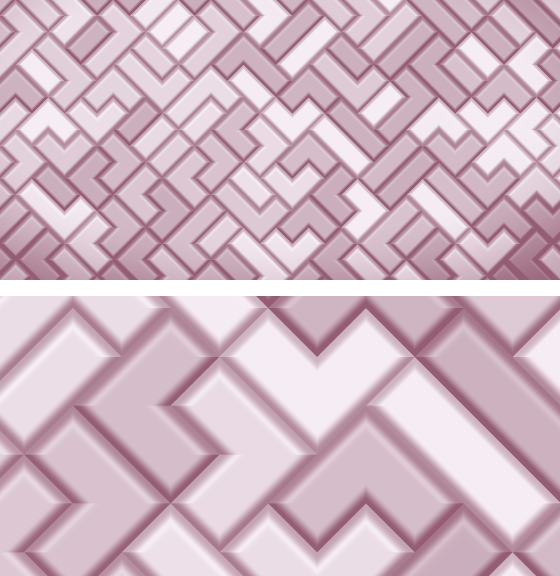
Top: the whole. Bottom: its middle third, enlarged.
Reproduce this pattern procedurally as a Shadertoy shader.

```glsl
// Bevelled tiles of two to four cells on a square grid turned by 45 degrees.
// A herringbone of 2x3 blocks is split at random into bars and L shapes;
// the distance to each tile's outline gives its mitred, top-lit bevel.

const float CELLS = 8.6;                    // cell diagonals per canvas height
const vec2  GRID_SHIFT = vec2(0.09, 0.13);
const float BEVEL = 0.21;                   // bevel width, in cells
const float GROOVE = 0.03;                  // flat bottom of the bevel, in cells
const float LOWER_SHADE = 0.68;             // darkening of downward bevels
const float UPPER_SHADE = 0.40;             // darkening of upward bevels
const float RIM_LIGHT = 0.13;               // glint on the upper face edges
const float FACE_LOW = 0.57;                // darkest face tone
const float FACE_HIGH = 1.0;                // lightest face tone
const float CORNER_SHADE = 0.50;
const vec3  PLUM = vec3(0.58, 0.365, 0.455);
const vec3  BLUSH = vec3(0.96, 0.925, 0.955);
const int   SAMPLES = 3;                    // supersampling per axis

float hash(vec3 p) {
    p = fract(p * vec3(0.1031, 0.1137, 0.0973));
    p += dot(p, p.yzx + 33.33);
    return fract((p.x + p.y) * p.z);
}

// Identity of the tile covering a cell: block origin and part number.
vec3 tileAt(vec2 cell) {
    // The herringbone repeats every 12 cells along this index.
    float s = mod(cell.x + 5.0 * cell.y, 12.0);
    bool tall = (s > 2.5 && s < 4.5) || s > 7.5;
    vec2 local = s < 2.5 ? vec2(s, 0.0)
               : s < 4.5 ? vec2(s - 3.0, 1.0)
               : s < 7.5 ? vec2(s - 5.0, 1.0)
               : s < 9.5 ? vec2(s - 8.0, 2.0)
                         : vec2(s - 10.0, 0.0);
    vec2 origin = cell - local;

    // Position along and across the block, randomly mirrored.
    vec2 q = tall ? local.yx : local;
    if (hash(vec3(origin, 11.0)) < 0.5) q.x = 2.0 - q.x;
    if (hash(vec3(origin, 23.0)) < 0.5) q.y = 1.0 - q.y;

    // Split: long L and bar, two short Ls, two long bars, or three short bars.
    float kind = hash(vec3(origin, 37.0));
    float part = kind < 0.45 ? step(q.x, 1.5) * step(q.y, 0.5)
               : kind < 0.82 ? step(1.5, q.x + 0.6 * q.y)
               : kind < 0.93 ? q.y
                             : q.x;
    return vec3(origin, part);
}

// Tone from 0 (plum) to 1 (blush) at a grid position.
float tileTone(vec2 g) {
    vec2 cell = floor(g);
    vec3 tile = tileAt(cell);

    // Nearest foreign cell; square distance keeps the corners mitred.
    float edge = 1.0;
    float facing = 0.0;
    for (int y = -1; y <= 1; y++)
    for (int x = -1; x <= 1; x++) {
        vec2 other = cell + vec2(x, y);
        if (tileAt(other) == tile) continue;
        vec2 toCell = other + 0.5 - g;
        vec2 gap = max(abs(toCell) - 0.5, 0.0);
        float dist = max(gap.x, gap.y);
        if (dist < edge) {
            edge = dist;
            facing = gap.x > gap.y ? sign(toCell.x) : sign(toCell.y);
        }
    }

    // Spread the face tones towards both ends of their range.
    float pick = smoothstep(0.05, 0.85, hash(tile + 71.0));
    float face = mix(FACE_LOW, FACE_HIGH, pick);
    float slope = 1.0 - smoothstep(GROOVE, BEVEL, edge);
    if (facing < 0.0) return face - LOWER_SHADE * slope;
    float rim = (edge - 0.85 * BEVEL) / (0.28 * BEVEL);
    return face - UPPER_SHADE * slope + RIM_LIGHT * exp(-rim * rim);
}

void mainImage(out vec4 fragColor, in vec2 fragCoord) {
    // Average the tiles over the pixel.
    float tone = 0.0;
    for (int j = 0; j < SAMPLES; j++)
    for (int i = 0; i < SAMPLES; i++) {
        vec2 jitter = (vec2(i, j) + 0.5) / float(SAMPLES) - 0.5;
        vec2 p = (fragCoord + jitter) / iResolution.y;
        tone += tileTone(vec2(p.x + p.y, p.y - p.x) * CELLS - GRID_SHIFT);
    }
    tone /= float(SAMPLES * SAMPLES);

    // Shade the corners, most of all the lower ones.
    vec2 fromCentre = fragCoord / iResolution.xy - vec2(0.48, 0.6);
    tone -= CORNER_SHADE * smoothstep(0.2, 0.65, dot(fromCentre, fromCentre));

    fragColor = vec4(mix(PLUM, BLUSH, clamp(tone, 0.0, 1.0)), 1.0);
}
```
